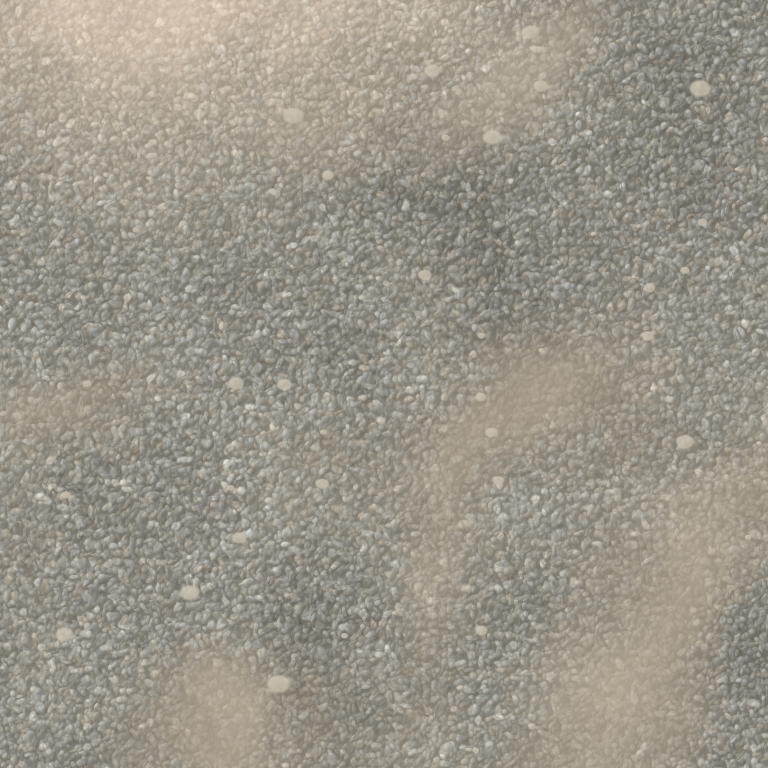
A WebGL 1 fragment shader for this texture:

```glsl
precision highp float;
// Weathered gravel ground: two layers of lit, overlapping stone chips over
// fine grit, faded by soft drifts of warm sand and a few pale round pebbles.
// Drifts are warped elliptical patches; chips are jittered cell ellipses.
uniform vec2 u_resolution;

const vec3 GRAVEL = vec3(0.600, 0.588, 0.550);
const vec3 SAND = vec3(0.665, 0.622, 0.555);
const vec3 PALE_SAND = vec3(0.790, 0.735, 0.660);
const vec3 PEBBLE = vec3(0.790, 0.755, 0.690);
const vec2 LIGHT = vec2(-0.6, 0.8);

float hash(vec2 p) {
  return fract(sin(dot(p, vec2(127.1, 311.7))) * 43758.5453);
}

vec2 hash2(vec2 p) {
  return vec2(hash(p), hash(p + 57.3));
}

mat2 rotation(float a) {
  return mat2(cos(a), -sin(a), sin(a), cos(a));
}

float noise(vec2 p) {
  vec2 i = floor(p), f = fract(p);
  f = f * f * (3.0 - 2.0 * f);
  return mix(mix(hash(i), hash(i + vec2(1.0, 0.0)), f.x),
             mix(hash(i + vec2(0.0, 1.0)), hash(i + 1.0), f.x), f.y);
}

float fbm(vec2 p) {
  float sum = 0.0, weight = 0.5;
  for (int i = 0; i < 4; i++) {
    sum += weight * noise(p);
    p = rotation(0.6) * p * 2.03 + 11.7;
    weight *= 0.5;
  }
  return sum;
}

// Soft elliptical patch, 1 at its centre
float drift(vec2 p, vec2 centre, vec2 radii, float angle) {
  vec2 q = rotation(-angle) * vec2(p - centre);
  q = vec2(dot(p - centre, vec2(cos(angle), sin(angle))),
           dot(p - centre, vec2(-sin(angle), cos(angle)))) / radii;
  return exp(-dot(q, q));
}

// Overlapping chips: x is signed brightness, y is a warm or cool tint
vec2 chips(vec2 p, float seed) {
  vec2 cell = floor(p);
  vec2 result = vec2(-0.75, 0.0);
  for (int y = -1; y <= 1; y++) {
    for (int x = -1; x <= 1; x++) {
      vec2 id = cell + vec2(float(x), float(y));
      vec2 rnd = hash2(id + seed), look = hash2(id + seed + 19.1);
      vec2 offset = p - id - 0.15 - 0.7 * rnd;
      float angle = 0.8 + 2.6 * (look.x - 0.5);
      vec2 radii = vec2(0.48 + 0.3 * rnd.y, 0.30 + 0.2 * look.y);
      vec2 q = rotation(angle) * offset / radii;
      float cover = 1.0 - smoothstep(0.55, 1.1, length(q));
      float glint = pow(hash(id + seed + 7.7), 9.0);
      float tone = 1.1 * (look.y - 0.5) + 1.3 * glint;
      float lit = 0.75 * dot(offset, LIGHT) / radii.y;
      result = mix(result, vec2(tone + lit, rnd.x - 0.5), cover);
    }
  }
  return result;
}

// Rare round pebbles: x is cover, y is side lighting
vec2 pebbles(vec2 p) {
  vec2 id = floor(p);
  vec2 offset = fract(p) - 0.25 - 0.5 * hash2(id + 3.0);
  float radius = mix(0.06, 0.21, pow(hash(id + 8.0), 2.0));
  float present = step(0.83, hash(id + 31.0));
  float edge = length(offset * vec2(0.85, 1.1)) / radius;
  return vec2(present * (1.0 - smoothstep(0.7, 1.1, edge)),
              dot(offset, LIGHT) / radius);
}

void main() {
  vec2 uv = gl_FragCoord.xy / u_resolution;
  vec2 warp = vec2(fbm(uv * 6.0), fbm(uv * 6.0 + 40.0)) - 0.47;
  vec2 p = uv + 0.16 * warp;

  // Layout of sandy drifts and darker damp hollows
  float pale = drift(p, vec2(0.22, 1.01), vec2(0.40, 0.17), -0.05);
  float sand = drift(p, vec2(0.88, 0.18), vec2(0.32, 0.10), 0.85)
             + drift(p, vec2(0.69, 0.47), vec2(0.15, 0.10), 0.5)
             + 0.7 * drift(p, vec2(0.58, 0.27), vec2(0.07, 0.18), -0.3)
             + drift(p, vec2(0.29, 0.06), vec2(0.11, 0.07), 0.4)
             + 0.7 * drift(p, vec2(0.10, 0.47), vec2(0.14, 0.06), 0.0)
             + 0.8 * drift(p, vec2(0.68, 0.90), vec2(0.20, 0.06), 0.7);
  sand = clamp(sand + 0.9 * (fbm(uv * 5.0 + 9.0) - 0.45), 0.0, 1.0);
  float damp = drift(p, vec2(0.57, 0.70), vec2(0.11, 0.12), 0.8)
             + drift(p, vec2(0.41, 0.10), vec2(0.06, 0.13), 0.2)
             + 0.7 * drift(p, vec2(0.90, 0.85), vec2(0.18, 0.20), 0.5)
             + 0.9 * drift(p, vec2(1.00, 0.10), vec2(0.08, 0.07), 0.8);

  // Grain relief, softened where sand buries it
  vec2 wobble = uv + 0.006 * (vec2(noise(uv * 70.0), noise(uv * 70.0 + 5.0)) - 0.5);
  vec2 coarse = chips(wobble * 84.0, 0.0);
  vec2 fine = chips(rotation(0.5) * wobble * 135.0, 71.0);
  float grit = noise(uv * 150.0) - noise((uv + 0.004 * LIGHT) * 150.0);
  float relief = 0.55 * coarse.x + 0.5 * fine.x - 0.5 * grit + 0.08;
  float buried = clamp(0.72 * sand + 0.55 * pale, 0.0, 0.75);
  float contrast = mix(0.165, 0.045, buried / 0.75);

  vec3 color = mix(GRAVEL, SAND, sand);
  color = mix(color, PALE_SAND, clamp(1.15 * pale, 0.0, 1.0));
  color *= 1.0 - 0.11 * damp + 0.16 * (fbm(uv * 9.0 + 23.0) - 0.45);
  color += contrast * relief + 0.015;
  color += vec3(0.028, 0.002, -0.024) * (coarse.y + fine.y) * (1.0 - buried);

  vec2 stone = pebbles(uv * 15.0);
  color = mix(color, PEBBLE + 0.04 * stone.y, 0.8 * stone.x);
  gl_FragColor = vec4(clamp(color, 0.0, 1.0), 1.0);
}
```
